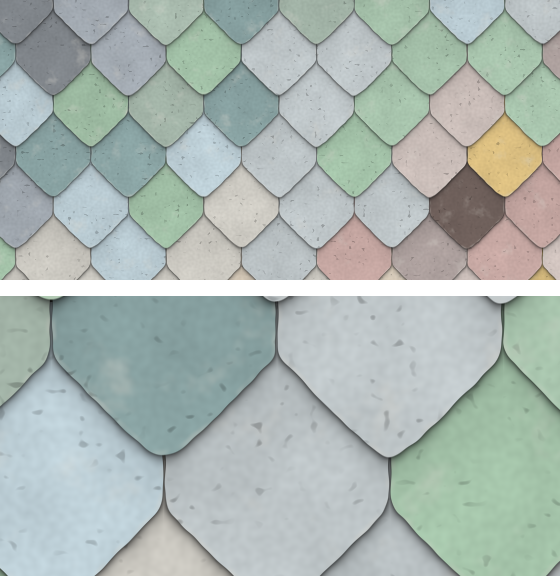
Top, the full canvas; bottom, a detail of the centre.
A Shadertoy shader for this pattern:

```glsl
// Overlapping rows of worn, pointed clay roof tiles in chalky pastel glazes.

#define COL_PITCH 0.2688     // tile spacing across, in canvas heights
#define ROW_PITCH 0.1820     // tile spacing down
#define FIRST_TIP vec2(0.0555, 0.842)  // tip of the first tile in row 0
#define SLOPE 1.04           // steepness of the lower edges
#define TIP_ROUND 0.020
#define SIDE_ROUND 0.010
#define HALF_GAP 0.0016      // half the seam between neighbours
#define SHADOW_DEPTH 0.56
#define SHADOW_WIDTH 0.0045
#define COLOR_SPREAD 0.48    // how far a glaze strays from the regional trend
#define PIT_DEPTH 0.20
#define ACCENT_LANE -15.0    // diagonal of tiles that holds the rare glazes

// Glazes sorted from cool to warm; the last two are rare accents.
const vec3 GLAZES[14] = vec3[14](
    vec3(0.50, 0.52, 0.54), vec3(0.64, 0.67, 0.70), vec3(0.53, 0.63, 0.63),
    vec3(0.73, 0.80, 0.83), vec3(0.63, 0.75, 0.65), vec3(0.65, 0.72, 0.67),
    vec3(0.75, 0.78, 0.79), vec3(0.65, 0.76, 0.67), vec3(0.80, 0.79, 0.76),
    vec3(0.86, 0.81, 0.74), vec3(0.81, 0.76, 0.74), vec3(0.68, 0.63, 0.62),
    vec3(0.78, 0.66, 0.64), vec3(0.85, 0.74, 0.50));
const vec3 UMBER = vec3(0.45, 0.39, 0.37);
const vec3 CHALK = vec3(0.84, 0.83, 0.80);

vec2 hash2(vec2 p) {
    vec3 q = fract(p.xyx * vec3(0.1031, 0.1030, 0.0973));
    q += dot(q, q.yzx + 33.33);
    return fract((q.xx + q.yz) * q.zy);
}

float corner(vec2 cell, vec2 offset) {
    float angle = 6.2832 * hash2(cell + 57.0).x;
    return dot(vec2(cos(angle), sin(angle)), offset);
}

float gradientNoise(vec2 p) {
    vec2 i = floor(p), f = p - i;
    vec2 u = f * f * f * (f * (f * 6.0 - 15.0) + 10.0);
    vec2 e = vec2(1.0, 0.0);
    return mix(mix(corner(i, f), corner(i + e, f - e), u.x),
               mix(corner(i + e.yx, f - e.yx), corner(i + 1.0, f - 1.0), u.x), u.y);
}

float fbm(vec2 p) {
    float sum = 0.0, amp = 0.6;
    for (int i = 0; i < 4; i++) {
        sum += amp * gradientNoise(p);
        p = mat2(1.6, 1.2, -1.2, 1.6) * p + 7.3;
        amp *= 0.55;
    }
    return sum;
}

float smoothMax(float a, float b, float k) {
    float h = max(k - abs(a - b), 0.0) / k;
    return max(a, b) + 0.25 * h * h * k;
}

// Distance to an upright tile whose rounded tip is at the origin.
float tileDistance(vec2 q) {
    float x = sqrt(q.x * q.x + TIP_ROUND * TIP_ROUND) - TIP_ROUND;
    float lower = (SLOPE * x - q.y) / length(vec2(SLOPE, 1.0));
    float side = abs(q.x) - 0.5 * COL_PITCH + HALF_GAP;
    return smoothMax(lower, side, SIDE_ROUND);
}

// Cool at the upper left, warm at the lower right, scattered by chance.
vec3 glazeColor(vec2 id, vec2 center) {
    vec2 chance = hash2(id + 19.0);
    float warmth = 0.5 + 0.30 * (center.x - 1.0) + 0.40 * (0.5 - center.y);
    float lane = id.y - 3.0 * id.x;
    float pick = clamp(warmth + COLOR_SPREAD * (chance.x - 0.5), 0.0, 0.999);
    vec3 color = GLAZES[int(pick * 13.0)];
    if (warmth > 0.62 && lane == ACCENT_LANE) color = GLAZES[13];
    if (warmth > 0.62 && lane == ACCENT_LANE + 1.0) color = UMBER;
    return color * (0.97 + 0.06 * chance.y);
}

// Mottling, chalky wear, pits and a pale chipped rim.
vec3 weather(vec3 color, vec2 s, float d) {
    float cloud = fbm(s * 9.0);
    float grain = gradientNoise(s * 95.0);
    float wear = smoothstep(0.10, 0.55, fbm(s * 13.0 + 31.0));
    float patches = smoothstep(-0.25, 0.35, gradientNoise(s * 12.0 + 5.0));
    float pits = smoothstep(0.30, 0.50, gradientNoise(s * vec2(62.0, 78.0)));
    float rim = smoothstep(-0.007, -0.001, d) * smoothstep(-0.3, 0.4, gradientNoise(s * 45.0));
    color *= 1.0 + 0.09 * cloud + 0.045 * grain;
    color = mix(color, CHALK, 0.35 * wear + 0.30 * rim);
    return color * (1.0 - PIT_DEPTH * pits * patches);
}

void mainImage(out vec4 fragColor, in vec2 fragCoord) {
    vec2 p = fragCoord / iResolution.y;
    float pixel = 1.0 / iResolution.y;
    float nearestRow = ceil((FIRST_TIP.y - p.y) / ROW_PITCH);
    vec3 color = vec3(0.33, 0.32, 0.30);

    // Lay the rows from the lowest up, each shading the one beneath.
    for (int i = 1; i >= -1; i--) {
        float row = nearestRow + float(i);
        float start = FIRST_TIP.x + 0.5 * COL_PITCH * mod(row, 2.0);
        float column = floor((p.x - start) / COL_PITCH + 0.5);
        vec2 id = vec2(column, row);
        vec2 tip = vec2(start + column * COL_PITCH, FIRST_TIP.y - row * ROW_PITCH);
        tip.y += 0.005 * (hash2(id + 3.0).y - 0.5);

        vec2 surface = p + 11.0 * hash2(id + 41.0);
        float d = tileDistance(p - tip) + 0.0022 * gradientNoise(surface * 38.0);
        float outside = max(d, 0.0);
        color *= 1.0 - SHADOW_DEPTH * exp(-outside / SHADOW_WIDTH) - 0.10 * exp(-outside / 0.022);
        vec3 tile = weather(glazeColor(id, tip + vec2(0.0, ROW_PITCH)), surface, d);
        color = mix(color, tile, smoothstep(0.75 * pixel, -0.75 * pixel, d));
    }
    fragColor = vec4(clamp(color, 0.0, 1.0), 1.0);
}
```
